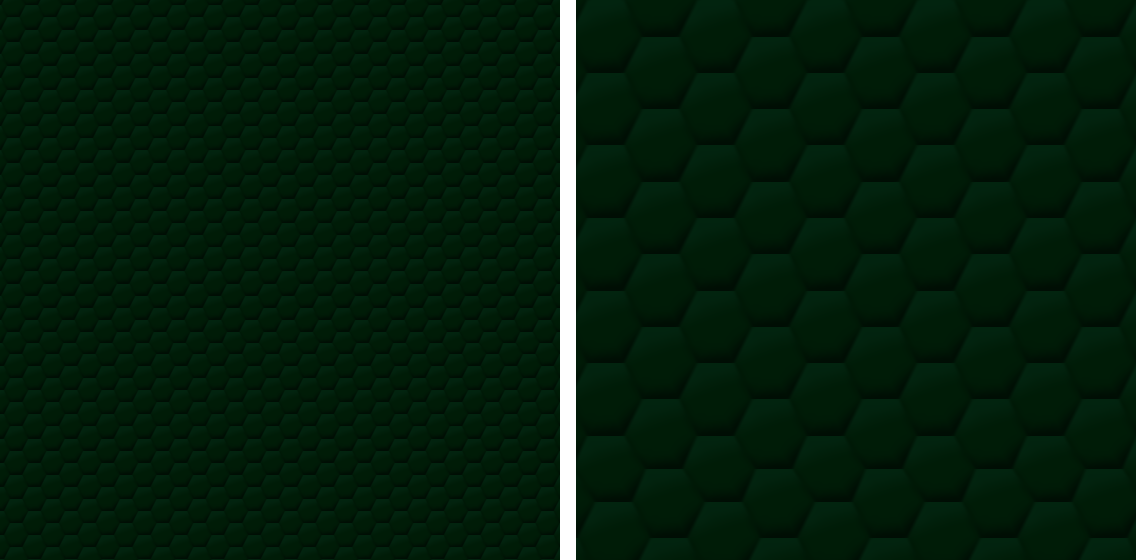
Left: the whole. Right: its middle third, enlarged.
Give the GLSL for this pattern, as a WebGL 2 fragment shader.

```glsl
#version 300 es
precision highp float;
// Dark green embossed hexagon scales, lit from the upper left.
uniform vec2 u_resolution;
out vec4 outColor;

// 0 at the centre of a hexagon, 1 on its flat-topped outline
float hexRadius(vec2 p) {
    p = abs(p);
    return max(2.0 * p.y, 1.98 * p.x + p.y);
}

// Colour of one domed scale; p is measured from its centre
vec3 scaleColor(vec2 p) {
    vec3 body = vec3(0.0, 0.108, 0.027);
    vec3 glow = vec3(0.009, 0.140, 0.060);
    vec3 shadow = vec3(0.0, 0.060, 0.017);

    float slope = dot(p, vec2(-0.34, 0.94));
    float rim = smoothstep(0.4, 0.95, hexRadius(p));
    float lit = smoothstep(0.05, 0.40, slope) * (0.75 + 0.25 * rim);
    float shade = smoothstep(0.08, 0.48, -slope) * rim;

    vec3 color = mix(body, glow, lit);
    color = mix(color, shadow, shade);
    // Side edges sink a little between the domes
    return color * (1.0 - 0.12 * smoothstep(0.75, 1.0, hexRadius(p)) * (1.0 - lit));
}

void main() {
    vec2 uv = gl_FragCoord.xy / u_resolution;

    // Slight slip of the lattice across the lower part
    float slip = 1.0 - smoothstep(0.36, 0.41, uv.y);
    vec2 q = (uv - vec2(0.3837, 0.6233) - slip * vec2(0.005, 0.004)) / 0.0432;

    // Two interleaved grids form the staggered columns
    vec2 period = vec2(1.515, 1.0);
    vec2 a = (fract(q / period + 0.5) - 0.5) * period;
    vec2 b = (fract(q / period) - 0.5) * period;

    // Soft seam where neighbouring scales meet
    float nearB = smoothstep(-0.16, 0.16, hexRadius(a) - hexRadius(b));
    vec3 color = mix(scaleColor(a), scaleColor(b), nearB);

    outColor = vec4(color, 1.0);
}
```
